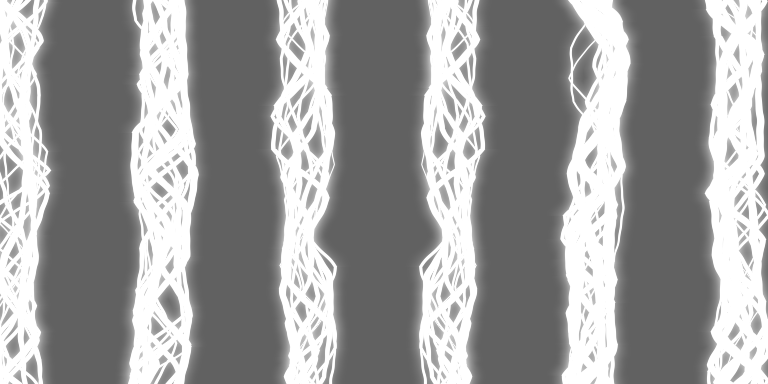
Reproduce this pattern procedurally as a WebGL 1 fragment shader.

```glsl
precision highp float;
// Six upright bundles of tangled white filaments glowing on flat grey.
// Each filament is a jittered zigzag between hashed knots, squeezed by a
// swelling envelope; the middle two bundles mirror each other.

uniform vec2 u_resolution;

const float PITCH = 0.375;        // bundle spacing, in canvas heights
const float FIRST_CENTER = 0.047; // centre of the leftmost bundle
const int STRANDS = 15;
const float TAU = 6.2831853;

float hash(vec2 p) {
  return fract(sin(dot(p, vec2(12.9898, 78.233))) * 43758.5453);
}

// Signed knot position, pushed outward so the rim stays populated.
float knot(float seed, float k) {
  float v = hash(vec2(seed, k)) * 2.0 - 1.0;
  return sign(v) * pow(abs(v), 0.65);
}

// Half-width of a bundle: slow swelling and pinching along its height.
float envelope(float y, float bundle) {
  float period = mix(0.47, 0.62, hash(vec2(bundle, 3.7)) * abs(bundle - 2.0) / 3.0);
  float phase = 0.19 + 0.11 * (bundle - 2.0);
  float swell = 0.5 + 0.5 * cos(TAU * (y - phase) / period);
  return 0.062 + 0.022 * swell;
}

// How thick the filaments of a bundle are.
float fullness(float bundle) {
  float sparse = 1.0 - step(0.5, abs(bundle - 2.0));
  float solid = 1.0 - step(0.5, abs(bundle - 4.0));
  return 1.08 - 0.28 * sparse + 0.42 * solid;
}

// Horizontal offset of one filament at height y.
float strandPath(float y, float seed, float bundle) {
  float t = y * mix(6.0, 9.0, hash(vec2(seed, 0.3))) + hash(vec2(seed, 0.7));
  float k = floor(t);
  float f = fract(t);
  float bend = mix(f, smoothstep(0.0, 1.0, f), 0.5);
  float x = mix(knot(seed, k), knot(seed, k + 1.0), bend);
  float jitter = sin(y * 71.0 + seed * 2.3) + 0.6 * sin(y * 133.0 + seed * 5.1);
  return x * envelope(y, bundle) + 0.0011 * jitter;
}

// Half-width of one filament, thin to thick, pulsing gently.
float strandWidth(float y, float seed, float bundle) {
  float size = mix(0.0012, 0.0105, hash(vec2(seed, 9.1)));
  return size * fullness(bundle) * (0.95 + 0.2 * sin(y * 17.0 + seed));
}

// Distance to the filament edge, corrected for its slope.
float strandDistance(vec2 p, float seed, float bundle) {
  float dy = 0.002;
  float x = strandPath(p.y, seed, bundle);
  float slope = (strandPath(p.y + dy, seed, bundle) - x) / dy;
  return abs(p.x - x) / sqrt(1.0 + slope * slope) - strandWidth(p.y, seed, bundle);
}

// Returns solid coverage in x and halo strength in y.
vec2 bundleLight(vec2 p, float bundle, float pixel) {
  float nearest = 1.0;
  float dark = 1.0;
  for (int i = 0; i < STRANDS; i++) {
    float seed = bundle * 19.0 + float(i) + 1.0;
    float d = strandDistance(p, seed, bundle);
    nearest = min(nearest, d);
    dark *= 1.0 - 0.2 * exp(-max(d, 0.0) / 0.011);
  }
  float solid = 1.0 - smoothstep(-0.6 * pixel, 0.6 * pixel, nearest);
  float reach = 1.0 - smoothstep(0.015, 0.04, nearest);
  return vec2(solid, (1.0 - dark) * reach);
}

void main() {
  vec2 uv = gl_FragCoord.xy / u_resolution.y;
  float pixel = 1.0 / u_resolution.y;

  // Repeat across, then fold the fourth bundle onto the third.
  float column = floor((uv.x - FIRST_CENTER) / PITCH + 0.5);
  vec2 p = vec2(uv.x - FIRST_CENTER - column * PITCH, uv.y);
  float mirrored = 1.0 - step(0.5, abs(column - 3.0));
  float bundle = column - mirrored;
  p.x *= 1.0 - 2.0 * mirrored;

  // Slow sideways drift of the whole bundle.
  p.x += 0.008 * sin(uv.y * 5.0 + bundle * 1.9);

  vec2 light = bundleLight(p, bundle, pixel);
  vec3 background = vec3(0.38);
  vec3 color = mix(background, vec3(1.0), light.y);
  color = mix(color, vec3(1.0), light.x);
  gl_FragColor = vec4(color, 1.0);
}
```
